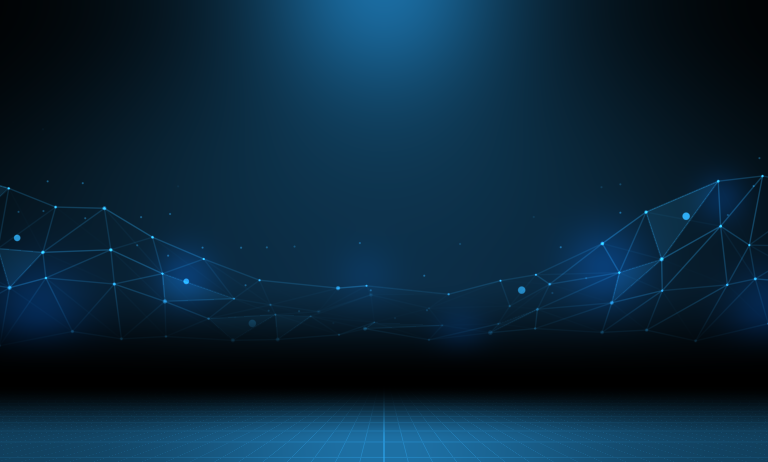
A WebGL 1 fragment shader for this background:

```glsl
precision highp float;
// A dark blue stage: a spotlit wall above a glowing perspective grid floor,
// with a sagging mesh of linked nodes. The mesh is a jittered lattice whose
// rows are squeezed under a curve; only nearby columns are visited per pixel.
uniform vec2 u_resolution;

const float HORIZON = 0.168;
const float COLUMN = 0.118;
const vec3 CYAN = vec3(0.16, 0.58, 0.8);
const vec3 DEEP_BLUE = vec3(0.0, 0.13, 0.31);

float hash(vec2 q) {
  return fract(sin(dot(q, vec2(127.1, 311.7))) * 43758.545);
}

float glow(vec2 p, vec2 center, float radius) {
  vec2 d = (p - center) / radius;
  return exp(-dot(d, d));
}

float disc(vec2 p, vec2 center, float radius, float px) {
  return 1.0 - smoothstep(radius - 0.8 * px, radius + 0.8 * px, length(p - center));
}

float segment(vec2 p, vec2 a, vec2 b, float px) {
  vec2 ab = b - a;
  float t = clamp(dot(p - a, ab) / dot(ab, ab), 0.0, 1.0);
  return 1.0 - smoothstep(0.0, 0.0008 + px, length(p - a - ab * t));
}

float side(vec2 p, vec2 a, vec2 b) {
  return (b.x - a.x) * (p.y - a.y) - (b.y - a.y) * (p.x - a.x);
}

float triangle(vec2 p, vec2 a, vec2 b, vec2 c) {
  float u = side(p, a, b), v = side(p, b, c), w = side(p, c, a);
  return max(step(0.0, min(u, min(v, w))), step(max(u, max(v, w)), 0.0));
}

// Upper rim of the mesh: high at the sides, low in the middle.
float rim(float x) {
  return 0.365 + 0.22 * smoothstep(0.15, 0.78, abs(x)) + 0.03 * glow(vec2(x, 0.0), vec2(-0.04, 0.0), 0.06);
}

vec2 node(vec2 id) {
  float x = (id.x + 0.7 * (hash(id) - 0.5)) * COLUMN;
  float row = (id.y + 0.7 * (hash(id + 37.0) - 0.5)) / 3.0;
  return vec2(x, mix(0.275, rim(x), row));
}

vec3 wall(vec2 p) {
  float spread = mix(0.92, 0.5, smoothstep(0.4, 1.0, p.y));
  float shade = glow(vec2(p.x, 0.0), vec2(0.0), spread);
  vec3 color = mix(vec3(0.047, 0.18, 0.28), vec3(0.052, 0.205, 0.305), smoothstep(0.35, 0.7, p.y)) * shade;
  vec2 lamp = (p - vec2(0.0, 1.04)) / vec2(0.25, 0.24);
  color += vec3(0.052, 0.22, 0.33) * exp(-dot(lamp, lamp));
  return color * smoothstep(0.175, 0.4, p.y);
}

vec3 pools(vec2 p) {
  float light = 0.7 * glow(p, vec2(-0.75, 0.33), 0.11) + 0.7 * glow(p, vec2(-0.43, 0.4), 0.065);
  light += 0.8 * glow(p, vec2(0.48, 0.42), 0.09) + 0.5 * glow(p, vec2(0.165, 0.27), 0.06);
  light += 0.55 * glow(p, vec2(0.73, 0.57), 0.055) + 0.25 * glow(p, vec2(-0.04, 0.4), 0.07);
  light += 0.65 * glow(p, vec2(0.83, 0.33), 0.09);
  return DEEP_BLUE * light * smoothstep(0.19, 0.32, p.y);
}

vec3 mesh(vec2 p, float px) {
  float lines = 0.0, dots = 0.0, faces = 0.0;
  float column = floor(p.x / COLUMN);
  for (int i = -2; i <= 2; i++) {
    for (int j = 0; j < 4; j++) {
      vec2 id = vec2(column + float(i), float(j));
      vec2 a = node(id);
      vec2 right = node(id + vec2(1.0, 0.0));
      float h = hash(id + 11.0);
      // Inner rows thin out toward the middle of the canvas.
      float inner = step(0.5, id.y) * step(id.y, 2.5);
      float strength = mix(1.0, smoothstep(0.1, 0.55, abs(a.x)), 0.85 * inner);
      lines += segment(p, a, right, px) * strength * (0.2 + 0.35 * h);
      if (j < 3) {
        vec2 up = node(id + vec2(0.0, 1.0));
        vec2 diagonal = node(id + vec2(1.0, 1.0));
        lines += segment(p, a, up, px) * strength * (0.15 + 0.35 * hash(id + 5.0));
        lines += segment(p, a, diagonal, px) * strength * (0.12 + 0.35 * hash(id + 7.0));
        lines += segment(p, up, right, px) * strength * 0.15 * hash(id + 17.0);
        faces += triangle(p, a, up, diagonal) * step(0.86, h) * strength;
      }
      dots += disc(p, a, 0.0022 + 0.0025 * h * h, px) * strength * 0.8;
    }
  }
  // Larger free nodes.
  dots += disc(p, vec2(-0.428, 0.391), 0.006, px) + disc(p, vec2(0.298, 0.372), 0.008, px);
  dots += disc(p, vec2(0.654, 0.532), 0.008, px) + 0.6 * disc(p, vec2(-0.285, 0.3), 0.008, px);
  dots += disc(p, vec2(-0.794, 0.485), 0.007, px);
  // Dust drifting around the rim.
  vec2 cell = floor(p / 0.07);
  vec2 speck = (cell + 0.2 + 0.6 * vec2(hash(cell + 3.0), hash(cell + 9.0))) * 0.07;
  float near = 1.0 - smoothstep(0.03, 0.14, abs(speck.y - rim(speck.x) - 0.02));
  dots += disc(p, speck, 0.002, px) * near * step(0.5, hash(cell + 21.0)) * 0.55;
  float fade = smoothstep(0.2, 0.45, p.y);
  return CYAN * fade * (0.62 * min(lines, 1.0) + 0.85 * min(dots, 1.0) + 0.12 * faces);
}

vec3 floorColor(vec2 p, float px) {
  float depth = 0.21 - p.y;
  float fade = 1.0 - smoothstep(0.045, HORIZON, p.y);
  float light = 0.55 + 0.45 * glow(p, vec2(0.0, 0.04), 0.45);
  vec2 grid = vec2(p.x * 4.0, 1.0) / depth;
  vec2 width = vec2(4.0 / depth, 1.0 / (depth * depth)) * max(px, 0.002);
  vec2 offset = abs(fract(grid + 0.5) - 0.5);
  vec2 rule = (1.0 - smoothstep(vec2(0.0), width, offset)) * (1.0 - smoothstep(0.2, 0.6, width));
  float axis = 1.0 - smoothstep(0.0, 0.001 + px, abs(p.x));
  vec3 color = vec3(0.115, 0.44, 0.645) * light;
  color += CYAN * light * (0.13 * max(rule.x, rule.y) + 0.2 * axis);
  return color * fade;
}

void main() {
  vec2 p = (gl_FragCoord.xy - vec2(0.5 * u_resolution.x, 0.0)) / u_resolution.y;
  float px = 1.0 / u_resolution.y;
  vec3 color = p.y < HORIZON ? floorColor(p, px) : wall(p) + pools(p) + mesh(p, px);
  gl_FragColor = vec4(color, 1.0);
}
```
